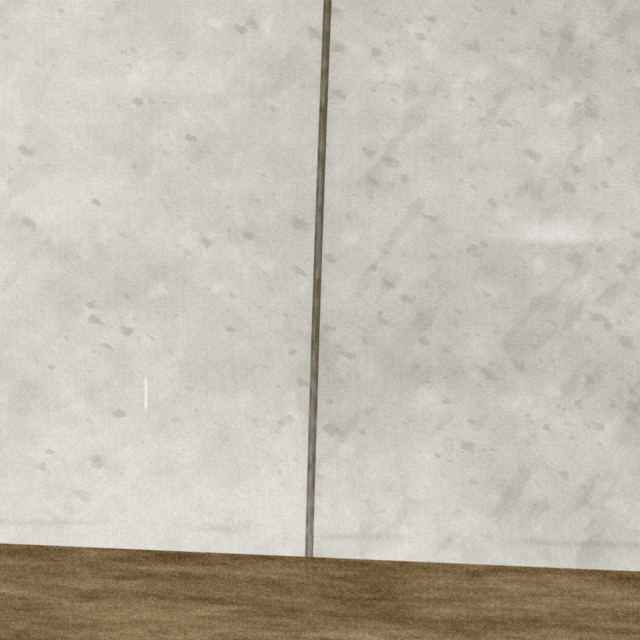
Write a Shadertoy shader that draws this texture.

```glsl
// Pale stone tiles with a slanted dark joint above a brown wooden board.

const vec3 STONE_LIGHT = vec3(0.850, 0.838, 0.808);
const vec3 STONE_DARK  = vec3(0.745, 0.733, 0.695);
const vec3 FLECK_GRAY  = vec3(0.57, 0.57, 0.54);
const vec3 JOINT_DARK  = vec3(0.38, 0.345, 0.28);
const vec3 JOINT_LIGHT = vec3(0.58, 0.55, 0.51);
const vec3 WOOD_DARK   = vec3(0.36, 0.28, 0.17);
const vec3 WOOD_LIGHT  = vec3(0.61, 0.52, 0.39);
const float JOINT_HALF_WIDTH = 0.0062;
const float WOOD_LEFT  = 0.151;
const float WOOD_SLOPE = -0.044;
const float GRAIN_SCALE = 300.0;
const vec2 GLOW_CENTER = vec2(0.868, 0.635);
const vec2 STREAK_CENTER = vec2(0.228, 0.385);

float hash(vec2 p) {
    return fract(sin(dot(p, vec2(127.1, 311.7))) * 43758.5453);
}

float noise(vec2 p) {
    vec2 i = floor(p), f = fract(p);
    f = f * f * (3.0 - 2.0 * f);
    return mix(mix(hash(i), hash(i + vec2(1, 0)), f.x),
               mix(hash(i + vec2(0, 1)), hash(i + vec2(1, 1)), f.x), f.y);
}

float fbm(vec2 p) {
    float sum = 0.0, amp = 0.5;
    for (int i = 0; i < 5; i++) {
        sum += amp * noise(p);
        p = mat2(1.6, 1.2, -1.2, 1.6) * p + 7.3;
        amp *= 0.5;
    }
    return sum;
}

// Soft irregular specks, at most one in each grid cell
float flecks(vec2 p, float density) {
    vec2 cell = floor(p);
    float cover = 0.0;
    for (int y = -1; y <= 1; y++)
    for (int x = -1; x <= 1; x++) {
        vec2 id = cell + vec2(x, y);
        vec2 d = p - id - vec2(hash(id + 3.1), hash(id + 8.7));
        d.y += 0.35 * d.x;
        float radius = mix(0.14, 0.40, hash(id + 5.9));
        float dist = length(d * vec2(0.8, 1.2)) + 0.25 * (noise(p * 5.0) - 0.5);
        float present = step(hash(id + 1.7), density);
        cover = max(cover, present * smoothstep(radius, radius * 0.3, dist));
    }
    return cover;
}

float jointCenter(float y) {
    return 0.4795 + 0.024 * y + 0.0085 * y * y;
}

vec3 stone(vec2 uv, float rightSide) {
    // Broad light across each tile
    float light = mix(0.76 - 0.35 * uv.x, 0.38 - 0.22 * (uv.x - 0.5), rightSide);
    light += 0.42 * smoothstep(0.43, 0.20, uv.y) * (1.0 - 0.55 * smoothstep(0.55, 1.0, uv.x));
    light += 0.24 * smoothstep(0.645, 0.67, uv.y + 0.03 * uv.x)
           * smoothstep(0.32, 0.02, uv.x);
    light -= 0.12 * rightSide * smoothstep(0.25, 0.0, abs(uv.y - 0.47));

    // Mottling, diagonal veins and pale patches
    light += 1.0 * (fbm(uv * 9.0) - 0.48);
    light += 0.65 * (fbm(uv * 38.0 + 4.0) - 0.48);
    vec2 slant = mat2(0.8, 0.6, -0.6, 0.8) * uv;
    float vein = smoothstep(0.55, 0.75, fbm(slant * vec2(34.0, 15.0) + 20.0));
    light -= vein * mix(0.22, 0.45, rightSide);
    light += 0.35 * smoothstep(0.60, 0.78, fbm(uv * 24.0 + 51.0));
    vec3 color = mix(STONE_DARK, STONE_LIGHT, clamp(light, -0.4, 1.25));

    // Gray mineral specks, denser on the right tile
    float upper = smoothstep(0.17, 0.32, uv.y);
    float specks = flecks(uv * 26.0, mix(0.12, 0.28, rightSide));
    specks += 0.6 * flecks(uv * 55.0 + 13.0, mix(0.10, 0.22, rightSide));
    return mix(color, FLECK_GRAY, min(specks, 1.0) * 0.34 * mix(0.3, 1.0, upper));
}

vec3 wood(vec2 uv, float depth) {
    vec2 along = vec2(uv.x, uv.y - WOOD_SLOPE * uv.x);
    float tone = 0.51 + 1.0 * (fbm(along * vec2(7.0, 65.0)) - 0.48);
    tone += 0.6 * (fbm(along * vec2(35.0, 180.0) + 9.0) - 0.48);
    tone -= 0.20 * smoothstep(0.025, 0.0, depth);
    tone += 0.10 * smoothstep(0.05, 0.13, depth);
    return mix(WOOD_DARK, WOOD_LIGHT, clamp(tone, 0.0, 1.1));
}

void mainImage(out vec4 fragColor, in vec2 fragCoord) {
    vec2 uv = fragCoord / iResolution.xy;
    float soft = max(0.0015, 1.0 / iResolution.y);
    float side = uv.x - jointCenter(uv.y);
    float depth = WOOD_LEFT + WOOD_SLOPE * uv.x - uv.y;
    vec3 color = stone(uv, smoothstep(-soft, soft, side));

    // Reflections: oval glow with a crisp lower rim, and a thin streak
    vec2 g = (uv - GLOW_CENTER) / vec2(0.085, 0.026);
    float glow = exp(-dot(g, g)) * smoothstep(-0.9, -0.3, g.y - 0.25 * g.x * g.x);
    color = mix(color, vec3(0.89, 0.88, 0.86), 0.85 * glow);
    vec2 s = abs(uv - STREAK_CENTER);
    float streak = smoothstep(0.0035, 0.001, s.x) * smoothstep(0.030, 0.018, s.y);
    color = mix(color, vec3(0.96, 0.95, 0.92), 0.8 * streak);

    // Faint bands on the stone parallel to the board
    float band = smoothstep(0.010, 0.0, abs(depth + 0.030 + 0.012 * noise(uv * 6.0)));
    color -= 0.045 * band * smoothstep(0.3, 0.6, noise(uv * vec2(9.0, 30.0)));

    // Joint: dark right edge, paler toward the board
    float groove = smoothstep(JOINT_HALF_WIDTH + soft, JOINT_HALF_WIDTH - soft, abs(side));
    float worn = 0.25 + 0.45 * smoothstep(0.5, 0.15, uv.y) + 0.7 * (noise(uv * vec2(200.0, 70.0)) - 0.5);
    worn += 0.25 * smoothstep(0.003, 0.0, abs(side + 0.001)) - 0.25 * smoothstep(0.001, 0.005, side);
    color -= 0.05 * exp(-abs(side) / 0.008);
    color = mix(color, mix(JOINT_DARK, JOINT_LIGHT, clamp(worn, 0.0, 1.0)), groove);

    // Board with a soft contact edge, then fine grain everywhere
    color = mix(color, wood(uv, depth), smoothstep(-soft, soft, depth));
    float grain = noise(uv * GRAIN_SCALE) + hash(floor(uv * GRAIN_SCALE * 1.7)) - 1.0;
    color += grain * mix(0.035, 0.07, step(0.0, depth));
    fragColor = vec4(clamp(color, 0.0, 1.0), 1.0);
}
```
